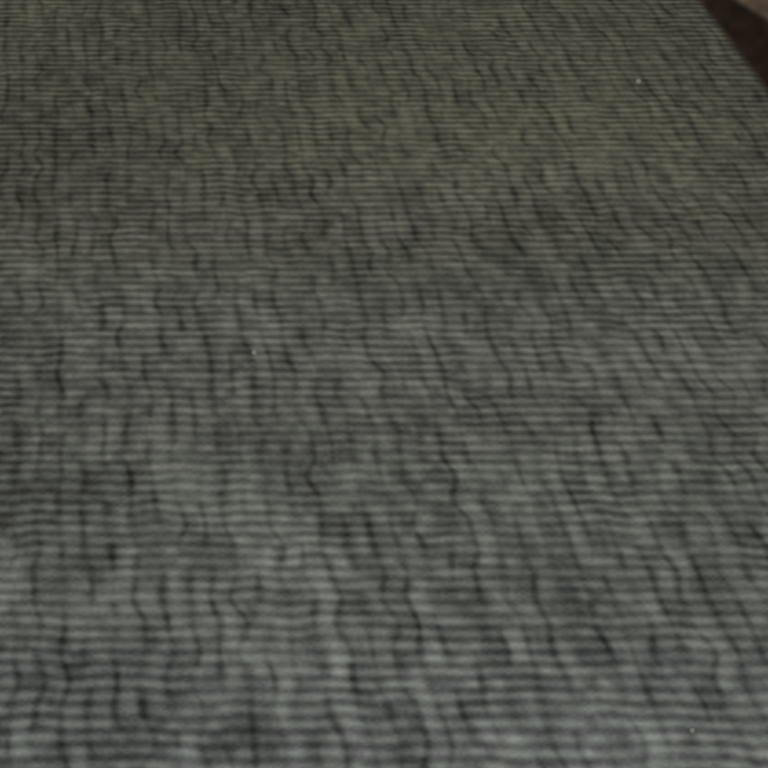
Give the GLSL for this texture, as a Shadertoy shader.

```glsl
// Grey-green ribbed carpet weave receding in perspective, with a dark brown corner.

const float TAU = 6.2831853;
const vec2 VANISHING = vec2(0.05, 2.2);    // where the columns converge
const vec2 THREADS = vec2(61.0, 255.0);    // column and row density

const vec3 COOL_NEAR = vec3(0.340, 0.352, 0.336);
const vec3 GREY_MID = vec3(0.308, 0.313, 0.291);
const vec3 WARM_FAR = vec3(0.277, 0.275, 0.236);
const vec3 BROWN = vec3(0.13, 0.10, 0.08);
const vec3 TAN = vec3(0.30, 0.26, 0.22);
const vec3 LINT = vec3(0.56, 0.56, 0.52);

float hash(vec2 p) {
    return fract(sin(dot(p, vec2(127.1, 311.7))) * 43758.5453);
}

float noise(vec2 p) {
    vec2 i = floor(p), f = fract(p);
    f = f * f * (3.0 - 2.0 * f);
    return mix(mix(hash(i), hash(i + vec2(1.0, 0.0)), f.x),
               mix(hash(i + vec2(0.0, 1.0)), hash(i + 1.0), f.x), f.y);
}

// Noise centred on zero
float signedNoise(vec2 p) {
    return noise(p) - 0.5;
}

float fbm(vec2 p) {
    float sum = 0.0, amp = 0.5;
    for (int i = 0; i < 3; i++) {
        sum += amp * signedNoise(p);
        p = p * 2.1 + 7.3;
        amp *= 0.5;
    }
    return sum;
}

// Canvas point to thread coordinates on the receding floor
vec2 floorCoords(vec2 p, vec2 vanishing, vec2 threads) {
    return threads * vec2(p.x - vanishing.x, 1.0) / (vanishing.y - p.y);
}

// Relative brightness of ribs, column gaps and uneven yarn
float weave(vec2 t) {
    float rowWobble = 0.35 * signedNoise(t * vec2(0.8, 0.3));
    float rib = cos(TAU * (t.y + rowWobble));
    float ribDepth = 0.6 + 0.8 * noise(t * vec2(0.6, 0.5) + 31.0);

    float column = t.x + 0.6 * signedNoise(t * vec2(0.5, 0.45) + 12.0);
    float gap = pow(0.5 + 0.5 * cos(TAU * column), 3.0);
    float gapDepth = noise(t * vec2(1.0, 0.4) + 53.0);

    float yarn = signedNoise(t * vec2(2.0, 1.0));
    float streak = signedNoise(t * vec2(1.3, 0.28) + 87.0);
    return 0.13 * rib * ribDepth - 0.30 * (gap * gapDepth - 0.155)
         + 0.32 * yarn + 0.22 * streak;
}

// Sparse pale flecks, one candidate per cell
float lint(vec2 p, float cells, float radius) {
    vec2 id = floor(p * cells);
    vec2 centre = (id + 0.2 + 0.6 * vec2(hash(id + 3.0), hash(id + 9.0))) / cells;
    float present = step(0.96, hash(id + 21.0));
    return present * (1.0 - smoothstep(0.3 * radius, radius, length(p - centre)));
}

// Soft coverage beyond a line through a point
float beyond(vec2 p, vec2 point, vec2 normal, float softness) {
    return smoothstep(-softness, softness, dot(p - point, normal));
}

void mainImage(out vec4 fragColor, in vec2 fragCoord) {
    vec2 p = fragCoord / iResolution.xy;

    // Light falls off and warms with distance
    vec3 color = mix(COOL_NEAR, GREY_MID, smoothstep(0.0, 0.55, p.y));
    color = mix(color, WARM_FAR, smoothstep(0.5, 0.85, p.y));

    // Broad wear and shading
    float blotches = 0.30 * fbm(p * vec2(3.0, 5.0) + 4.0);
    blotches += 0.16 * signedNoise(p * vec2(1.5, 9.0) + 19.0);

    // Woven relief and fine grain
    float contrast = mix(1.2, 0.85, p.y);
    float relief = contrast * weave(floorCoords(p, VANISHING, THREADS));
    float grain = 0.12 * signedNoise(p * vec2(210.0, 260.0));
    color *= 1.0 + blotches + relief + grain;
    color = mix(color, LINT, 0.6 * lint(p, 14.0, 0.005));

    // Brown object at the upper right
    float edge = beyond(p, vec2(0.918, 0.99), vec2(0.80, 0.60), 0.009);
    float trim = beyond(p, vec2(0.957, 1.0), vec2(0.52, 0.86), 0.006);
    vec3 corner = mix(BROWN, TAN, trim) * (1.0 + 0.3 * signedNoise(p * 90.0));
    color = mix(color, corner, edge);

    fragColor = vec4(clamp(color, 0.0, 1.0), 1.0);
}
```
